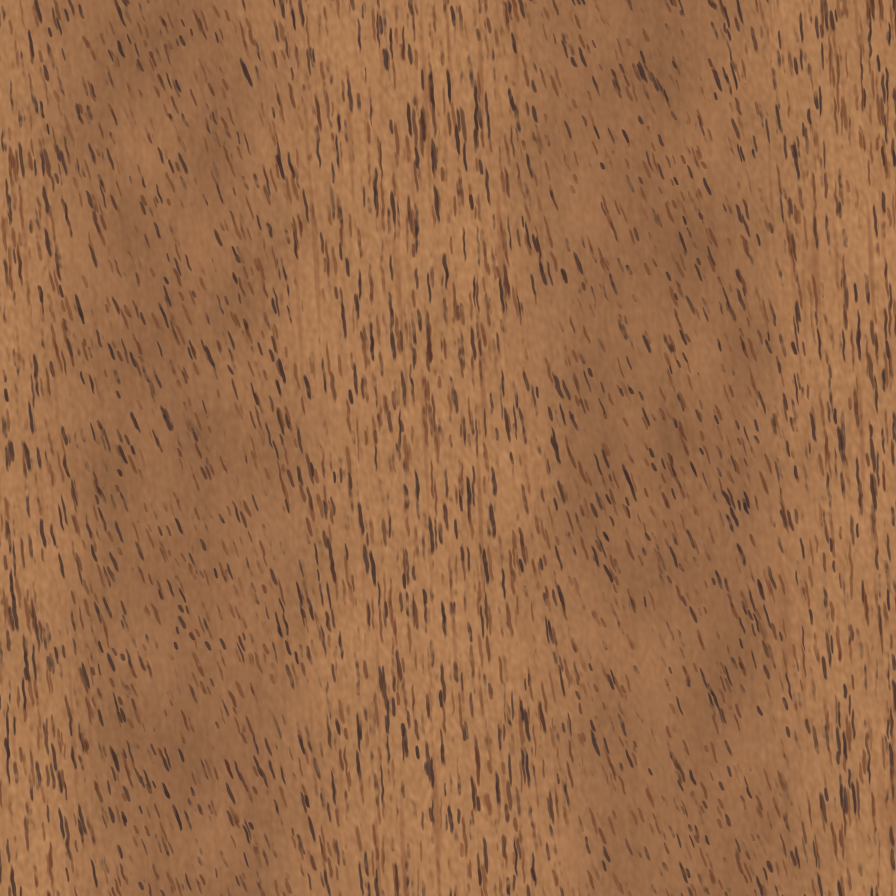
A Shadertoy shader for this texture:

```glsl
// Flat-sawn brown hardwood: broad vertical colour bands, a fine mottled
// fibre grain and thin streaks from stretched gradient noise, overlaid with
// layers of short tapered pores scattered on jittered, staggered grids.

#define PALE_WOOD   vec3(0.675, 0.482, 0.325)
#define BAND_WOOD   vec3(0.575, 0.402, 0.275)
#define RED_PORE    vec3(0.370, 0.205, 0.135)
#define INK_PORE    vec3(0.235, 0.175, 0.165)
#define BAND_PERIOD 0.54
#define PORE_CELL   vec2(0.0135, 0.040)
#define PORE_WIDTH  0.0018
#define PORE_LONG   0.0185
#define PORE_SHORT  0.0100
#define PORE_LAYERS 4
#define GRAIN_SCALE vec2(190.0, 105.0)
#define GRAIN_DEPTH 0.125

const float TAU = 6.28318;

vec2 hash2(vec2 p) {
    vec3 q = fract(p.xyx * vec3(0.1031, 0.1030, 0.0973));
    q += dot(q, q.yzx + 33.33);
    return fract((q.xx + q.yz) * q.zy);
}

float cornerSlope(vec2 cell, vec2 offset) {
    return dot(hash2(cell) * 2.0 - 1.0, offset);
}

float gradientNoise(vec2 p) {
    vec2 i = floor(p), f = p - i;
    vec2 u = f * f * f * (f * (f * 6.0 - 15.0) + 10.0);
    vec2 e = vec2(1.0, 0.0);
    float low = mix(cornerSlope(i, f), cornerSlope(i + e.xy, f - e.xy), u.x);
    float high = mix(cornerSlope(i + e.yx, f - e.yx), cornerSlope(i + e.xx, f - e.xx), u.x);
    return mix(low, high, u.y);
}

// 1 in the dark bands, 0 in the pale wood between them
float bandAt(vec2 p) {
    float wander = 0.05 * gradientNoise(p * vec2(3.0, 2.0) + 7.0);
    float phase = (p.x - 0.2 + 0.06 * (p.y - 0.5) + wander) / BAND_PERIOD;
    return smoothstep(0.1, 0.95, 0.5 + 0.5 * cos(TAU * phase));
}

// Blends one grid of leaning pores over the wood
void addPores(inout vec3 wood, vec2 p, float seed, float band, float density, float soft) {
    vec2 cellSize = PORE_CELL * (0.9 + 0.07 * seed);
    float tilt = mix(0.07, 0.36, band);
    float column = floor(p.x / cellSize.x);
    for (int i = -1; i <= 1; i++) {
        float x = column + float(i);
        float stagger = hash2(vec2(x, seed * 31.7)).x;
        float row = floor(p.y / cellSize.y + stagger);
        for (int j = -1; j <= 1; j++) {
            vec2 id = vec2(x, row + float(j));
            vec2 place = hash2(id + seed * 17.3);
            vec2 shape = hash2(id + seed * 23.9 + 91.7);
            vec2 look = hash2(id + seed * 41.1 + 203.3);

            vec2 d = p - (id + place - vec2(0.0, stagger)) * cellSize;
            d.x += (tilt + 0.1 * (shape.y - 0.5)) * d.y;
            float along = abs(d.y) / (mix(PORE_LONG, PORE_SHORT, band) * (0.45 + shape.x));
            float width = PORE_WIDTH * (0.55 + 0.75 * shape.y) * sqrt(max(0.0, 1.0 - along * along));

            float body = 1.0 - smoothstep(width - soft, width + soft, abs(d.x));
            float ends = 1.0 - smoothstep(0.65, 1.0, along);
            float strength = smoothstep(0.0, 0.45, density - look.x);
            vec3 tint = mix(RED_PORE, INK_PORE, smoothstep(0.25, 0.7, look.y));
            wood = mix(wood, tint, body * ends * strength * mix(0.4, 0.85, look.y));
        }
    }
}

void mainImage(out vec4 fragColor, in vec2 fragCoord) {
    vec2 p = fragCoord / iResolution.y;
    float soft = max(0.0010, 0.6 / iResolution.y);
    float band = bandAt(p);

    // Broad tone with soft blotches, darkest inside the bands
    float blotch = gradientNoise(p * vec2(13.0, 9.0) + 40.0);
    vec3 wood = mix(PALE_WOOD, BAND_WOOD, band * 0.9);
    wood *= 1.0 + 0.10 * blotch * (0.6 + band);

    // Mottled fibre grain, warmer in its troughs
    vec2 fibre = vec2(p.x + mix(0.12, 0.2, p.x) * p.y, p.y);
    float grain = gradientNoise(fibre * GRAIN_SCALE)
                + 0.5 * gradientNoise(fibre * GRAIN_SCALE * vec2(0.45, 0.4) + 60.0);
    wood *= 1.0 + GRAIN_DEPTH * mix(1.2, 0.8, band) * grain * vec3(0.85, 1.0, 1.2);

    // Long thin streaks, clearest in the pale wood
    vec2 lean = vec2(p.x + 0.05 * p.y, p.y);
    float streak = gradientNoise(lean * vec2(105.0, 5.0) + 15.0);
    wood *= 1.0 + 0.07 * streak;
    wood = mix(wood, RED_PORE, 0.32 * smoothstep(0.12, 0.5, streak) * (1.0 - 0.7 * band));

    // Pores, gathered in clusters and slightly ragged
    float cluster = gradientNoise(p * vec2(24.0, 12.0) + 80.0);
    float density = 0.62 + 0.75 * cluster - 0.35 * blotch;
    vec2 ragged = p;
    ragged.x += 0.0022 * gradientNoise(p * vec2(70.0, 80.0));
    density += 0.35 * gradientNoise(p * vec2(150.0, 100.0) + 120.0);
    for (int k = 0; k < PORE_LAYERS; k++) {
        addPores(wood, ragged, float(k) + 1.0, band, density, soft);
    }

    fragColor = vec4(clamp(wood, 0.0, 1.0), 1.0);
}
```
